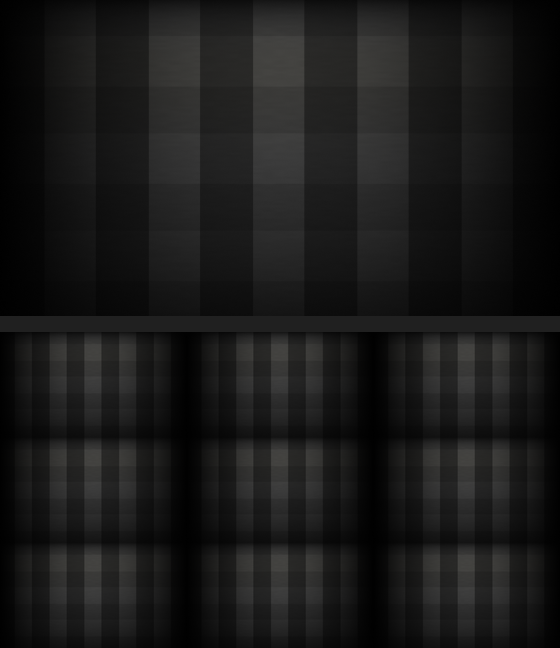
Top: one tile. Bottom: repeated 3 by 3.
Give the GLSL for this background, as a WebGL 1 fragment shader.

```glsl
precision highp float;
// Dark checked cloth: five pale columns crossed by three faint pale rows,
// lit by a soft glow from above the middle that fades to black at the sides.
// Bands come from folded distances; the glow and the grain wrap at the edges.

uniform vec2 u_resolution;

float hash(vec2 p) {
  vec3 q = fract(vec3(p.xyx) * 0.1031);
  q += dot(q, q.yzx + 33.33);
  return fract((q.x + q.y) * q.z);
}

// Value noise whose lattice wraps after one canvas.
float wrapNoise(vec2 uv, vec2 cells) {
  vec2 p = uv * cells;
  vec2 i = floor(p);
  vec2 f = fract(p);
  f = f * f * (3.0 - 2.0 * f);
  float a = hash(mod(i, cells));
  float b = hash(mod(i + vec2(1.0, 0.0), cells));
  float c = hash(mod(i + vec2(0.0, 1.0), cells));
  float d = hash(mod(i + 1.0, cells));
  return mix(mix(a, b, f.x), mix(c, d, f.x), f.y);
}

// 1 inside the repeated stripes, 0 between them, with an edge one pixel soft.
float band(float x, float center, float period, float width, float pixel) {
  float d = abs(fract((x - center) / period + 0.5) - 0.5) * period;
  return 1.0 - smoothstep(-0.7 * pixel, 0.7 * pixel, d - 0.5 * width);
}

// Brightness climbs from the bottom, then drops back to its start at the top.
float verticalGlow(float y) {
  float rise = sin(1.5708 * min(y / 0.8, 1.0));
  float fall = clamp((y - 0.82) / 0.18, 0.0, 1.0);
  return 0.09 + 0.17 * rise * (1.0 - fall * fall * fall);
}

void main() {
  vec2 uv = gl_FragCoord.xy / u_resolution;
  vec2 pixel = 1.0 / u_resolution;

  // Columns and rows; the dark gaps outside them join across the seams.
  float column = band(uv.x, 0.4977, 0.1862, 0.0915, pixel.x);
  float row = band(uv.y, 0.498, 0.3079, 0.16, pixel.y);
  float weave = mix(0.62, 1.0, column) * mix(0.88, 1.0, row);

  // Light with dark sides.
  float light = verticalGlow(uv.y) * (0.02 + 0.98 * sin(3.14159 * uv.x));

  // Fine horizontal brushing.
  float grain = wrapNoise(uv, vec2(48.0, 144.0)) - 0.5;
  float shade = light * weave * (1.0 + 0.05 * grain);

  // Faint warmth where the glow is strongest.
  float warmth = smoothstep(0.45, 0.8, uv.y) * (1.0 - smoothstep(0.8, 1.0, uv.y));
  vec3 tint = mix(vec3(1.0), vec3(1.01, 1.0, 0.96), warmth);

  // Dither that hides steps in the dark gradients.
  float dither = (hash(gl_FragCoord.xy) - 0.5) / 255.0;
  gl_FragColor = vec4(shade * tint + dither, 1.0);
}
```
